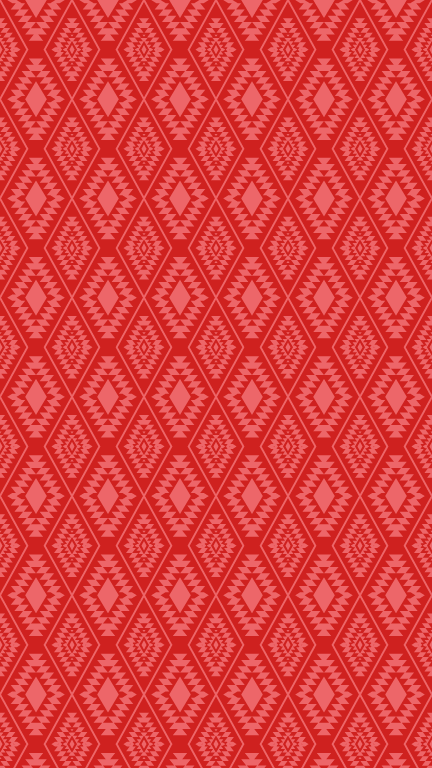
Reproduce this pattern procedurally as a Shadertoy shader.

```glsl
const vec3 GROUND = vec3(0.81, 0.13, 0.12);
const vec3 THREAD = vec3(0.93, 0.40, 0.41);

const float TILES_ACROSS = 6.0;
const vec2  TILE = vec2(1.0, 1.378);        // one tile is one unit wide
const vec2  FRAME_RADIUS = vec2(0.38, 0.689);
const float FRAME_WIDTH = 0.026;
const int   SAMPLES = 4;                    // antialiasing grid per side

// Approximate signed distance to a rhombus with half-diagonals r
float rhombus(vec2 p, vec2 r) {
    return (dot(abs(p), 1.0 / r) - 1.0) / length(1.0 / r);
}

bool inRhombus(vec2 p, vec2 r) {
    return rhombus(p, r) < 0.0;
}

// Stepped diamond: every row flares away from the middle, the middle row is pointed
bool inSteps(vec2 p, float halfWidth, float rows, float rowHeight, float inset, float tooth) {
    p = abs(p);
    float level = p.y / rowHeight + 0.5;
    float row = floor(level);
    float flare = row < 0.5 ? 2.0 * (1.0 - level) : fract(level);
    float edge = halfWidth - inset * row - tooth * (1.0 - flare);
    return row <= rows && p.x < edge;
}

// Large medallion: serrated band around a solid core
bool largeMedallion(vec2 p) {
    bool band = inSteps(p, 0.40, 6.0, 0.087, 0.050, 0.070)
            && !inSteps(p, 0.27, 4.0, 0.087, 0.050, 0.070);
    return band || inRhombus(p, vec2(0.15, 0.25));
}

// Small medallion: two nested serrated bands, side beads and a core
bool smallMedallion(vec2 p) {
    bool outer = inSteps(p, 0.285, 6.0, 0.067, 0.036, 0.050)
             && !inSteps(p, 0.200, 4.0, 0.067, 0.036, 0.050);
    bool inner = inSteps(p, 0.130, 4.0, 0.046, 0.027, 0.035)
             && !inRhombus(p, vec2(0.07, 0.12));
    bool bead = inRhombus(vec2(abs(p.x) - 0.165, p.y), vec2(0.028, 0.034));
    return outer || inner || bead || inRhombus(p, vec2(0.035, 0.065));
}

// Offset from the centre of the nearest tile
vec2 tileCell(vec2 p) {
    return mod(p, TILE) - 0.5 * TILE;
}

float weave(vec2 p) {
    vec2 small = tileCell(p + vec2(0.5, 0.0) * TILE);
    vec2 large = tileCell(p + vec2(0.0, 0.5) * TILE);
    bool frame = abs(rhombus(small, FRAME_RADIUS)) < 0.5 * FRAME_WIDTH;
    return frame || smallMedallion(small) || largeMedallion(large) ? 1.0 : 0.0;
}

void mainImage(out vec4 fragColor, in vec2 fragCoord) {
    float scale = TILES_ACROSS / iResolution.x;
    float coverage = 0.0;

    // Average a regular grid of samples inside the pixel
    for (int j = 0; j < SAMPLES; j++) {
        for (int i = 0; i < SAMPLES; i++) {
            vec2 jitter = (vec2(i, j) + 0.5) / float(SAMPLES) - 0.5;
            vec2 fromTopLeft = fragCoord + jitter - vec2(0.0, iResolution.y);
            coverage += weave(fromTopLeft * scale);
        }
    }
    coverage /= float(SAMPLES * SAMPLES);

    fragColor = vec4(mix(GROUND, THREAD, coverage), 1.0);
}
```
